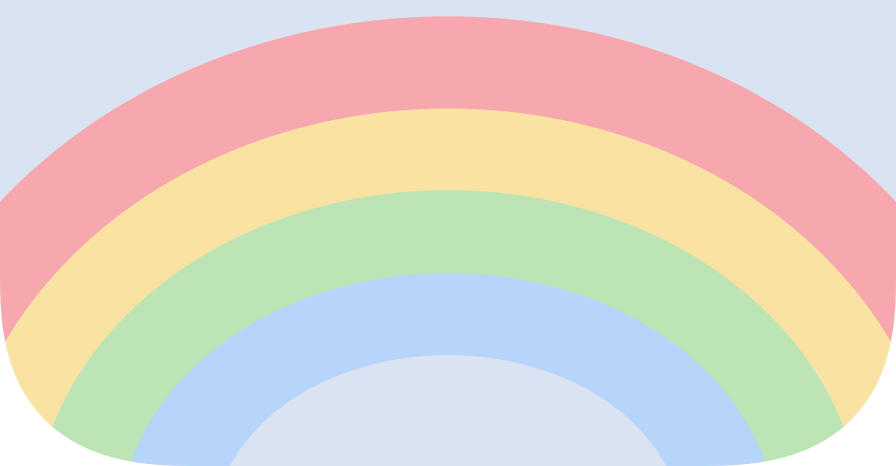
Reproduce this background procedurally as a WebGL 1 fragment shader.

```glsl
precision highp float;
// A pastel rainbow of nested elliptical bands on pale blue, with rounded lower corners.

uniform vec2 u_resolution;

const vec3 SKY    = vec3(0.853, 0.890, 0.946);
const vec3 RED    = vec3(0.970, 0.660, 0.682);
const vec3 YELLOW = vec3(0.980, 0.886, 0.640);
const vec3 GREEN  = vec3(0.737, 0.894, 0.710);
const vec3 BLUE   = vec3(0.718, 0.837, 0.980);
const vec3 WHITE  = vec3(1.0);

// Lengths are in canvas heights; x is measured from the middle.
const vec2 ARC_CENTER = vec2(0.0, -0.140);
const vec2 CORNER_SIZE = vec2(0.426, 0.415);
const float CORNER_POWER = 2.62;

// Approximate signed distance to an ellipse centred on the origin.
float ellipseDistance(vec2 p, vec2 radii) {
  float k = length(p / radii);
  return k * (k - 1.0) / max(length(p / (radii * radii)), 1e-4);
}

// Approximate signed distance to a sheet with superelliptic lower corners.
float sheetDistance(vec2 p, float halfWidth, vec2 size, float power) {
  vec2 offset = vec2(abs(p.x) - halfWidth + size.x, size.y - p.y);
  vec2 q = max(offset, 0.0) / size;
  float level = dot(pow(q, vec2(power)), vec2(1.0)) - 1.0;
  vec2 slope = power * pow(q, vec2(power - 1.0)) / size;
  return level / max(length(slope), 1e-4);
}

// Antialiased coverage of the inside of a shape.
float coverage(float distance, float pixel) {
  return clamp(0.5 - distance / pixel, 0.0, 1.0);
}

// Lays a filled ellipse over the colour below it.
vec3 paintArc(vec3 base, vec3 color, vec2 p, vec2 radii, float pixel) {
  return mix(base, color, coverage(ellipseDistance(p, radii), pixel));
}

void main() {
  float pixel = 1.0 / u_resolution.y;
  float halfWidth = 0.5 * u_resolution.x * pixel;
  vec2 p = gl_FragCoord.xy * pixel - vec2(halfWidth, 0.0);

  // Rainbow bands, from the outside in
  vec2 arc = p - ARC_CENTER;
  vec3 color = SKY;
  color = paintArc(color, RED,    arc, vec2(1.251, 1.105), pixel);
  color = paintArc(color, YELLOW, arc, vec2(1.063, 0.907), pixel);
  color = paintArc(color, GREEN,  arc, vec2(0.892, 0.732), pixel);
  color = paintArc(color, BLUE,   arc, vec2(0.706, 0.554), pixel);
  color = paintArc(color, SKY,    arc, vec2(0.504, 0.378), pixel);

  // White outside the rounded corners
  float sheet = sheetDistance(p, halfWidth, CORNER_SIZE, CORNER_POWER);
  gl_FragColor = vec4(mix(WHITE, color, coverage(sheet, pixel)), 1.0);
}
```
